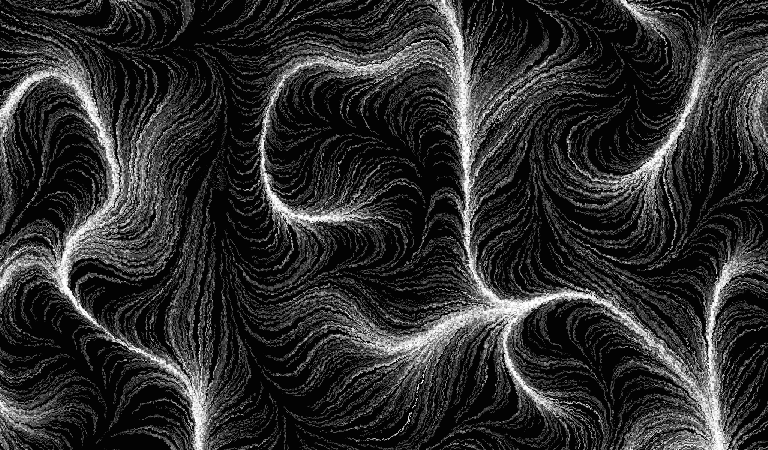
This pattern is drawn by a Shadertoy shader. Its source:

```glsl
// Fine grainy trails drifting through a swirling field and merging into bright veins.

const int WAVES = 6;
const int STEPS = 86;
const float STEP_LENGTH = 0.0035;   // all lengths are in canvas heights
const float SEED_SPACING = 0.026;
const float TRAIL_HALF_WIDTH = 0.0013;
const float GRAINS_PER_HEIGHT = 300.0;

vec2 hash2(vec2 cell) {
    vec3 h = fract(cell.xyx * vec3(0.1031, 0.1030, 0.0973));
    h += dot(h, h.yzx + 33.33);
    return fract((h.xx + h.yz) * h.zy);
}

// Layered sines: heading angle in x, its gradient in yz.
vec3 headingField(vec2 p, float frequency, float slope) {
    const mat2 turn = mat2(-0.737, 0.675, -0.675, -0.737);
    vec2 direction = vec2(0.8, 0.6);
    vec3 field = vec3(0.0);
    float phase = 0.7;
    for (int i = 0; i < WAVES; i++) {
        float x = dot(direction, p) * frequency + phase;
        field += slope * vec3(sin(x) / frequency, cos(x) * direction);
        direction = turn * direction;
        frequency *= 1.25;
        phase += 1.9;
    }
    return field;
}

// Small sideways wander that makes the trails uneven.
vec2 wobble(vec2 p, float frequency, float amount) {
    vec2 a = sin(p.yx * frequency + 2.0 * sin(p * frequency * 0.61));
    vec2 b = sin((p.x + p.yx) * frequency * 1.7 + a.yx);
    return amount * (a + 0.6 * b);
}

// Coverage of the trail born at the seed of this cell.
float seedCoverage(vec2 p, vec2 flow, float halfWidth, float spacing) {
    vec2 cell = floor(p / spacing);
    vec2 offset = p - (cell + hash2(cell + 57.0)) * spacing;
    float along = abs(dot(offset, flow));
    float across = abs(dot(offset, vec2(-flow.y, flow.x)));
    float passing = max(0.0, 1.0 - along / STEP_LENGTH);
    return passing * (1.0 - smoothstep(0.5 * halfWidth, 1.4 * halfWidth, across));
}

// Walk upstream and count the trails that reach p.
float trailCount(vec2 p) {
    float squeeze = 0.0;   // log of how much the flow has narrowed
    float count = 0.0;
    for (int i = 0; i < STEPS; i++) {
        vec3 field = headingField(p, 7.2, 10.6);
        vec2 flow = vec2(cos(field.x), sin(field.x));
        float divergence = dot(field.yz, vec2(-flow.y, flow.x));
        float halfWidth = TRAIL_HALF_WIDTH * exp(clamp(squeeze, -5.0, 3.0));
        count += seedCoverage(p, flow, halfWidth, SEED_SPACING);
        squeeze -= divergence * STEP_LENGTH;
        p -= flow * STEP_LENGTH;
    }
    return count;
}

void mainImage(out vec4 fragColor, in vec2 fragCoord) {
    vec2 p = fragCoord / iResolution.y;

    // Grain breaks the trails into dots.
    vec2 grain = hash2(floor(p * GRAINS_PER_HEIGHT) + 11.0);
    vec2 jitter = (grain - 0.5) * 0.004 + wobble(p, 110.0, 0.0016);
    float count = trailCount(p + jitter + vec2(3.1, 1.7));
    count *= 0.5 + fract(grain.x * 7.0 + grain.y * 3.0);

    // Overlapping trails saturate to white.
    float light = 1.0 - exp(-0.28 * count - 0.02 * count * count);
    fragColor = vec4(vec3(0.01 + 0.99 * light), 1.0);
}
```
